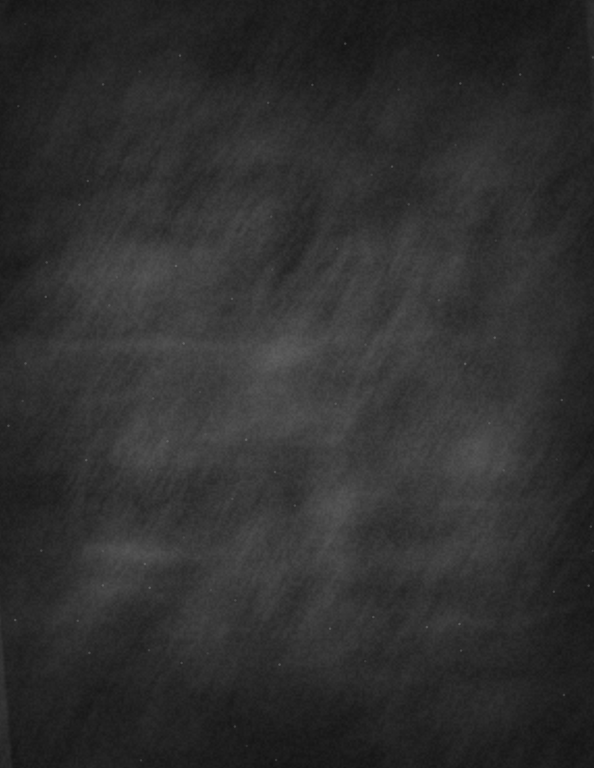
Give the GLSL for this texture, as a WebGL 1 fragment shader.

```glsl
precision highp float;
// A worn chalkboard: charcoal slate, paler in the middle, with wiped chalk haze.
// Stretched value noise makes the slanted strokes and wipes; hashed loops and
// cells scatter soft smears, patches and dust specks over it.

uniform vec2 u_resolution;

float hash(vec2 p) {
  vec3 h = fract(p.xyx * vec3(0.1031, 0.1030, 0.0973));
  h += dot(h, h.yzx + 33.33);
  return fract((h.x + h.y) * h.z);
}

float noise(vec2 p) {
  vec2 cell = floor(p), f = fract(p);
  f = f * f * (3.0 - 2.0 * f);
  float low = mix(hash(cell), hash(cell + vec2(1.0, 0.0)), f.x);
  float high = mix(hash(cell + vec2(0.0, 1.0)), hash(cell + 1.0), f.x);
  return mix(low, high, f.y);
}

float fbm(vec2 p) {
  float sum = 0.0, weight = 0.5;
  for (int i = 0; i < 5; i++) {
    sum += weight * noise(p);
    p = mat2(1.6, 1.2, -1.2, 1.6) * p + 17.3;
    weight *= 0.5;
  }
  return sum / 0.97;
}

// Soft elongated mark, with its axis turned by angle
float smear(vec2 p, vec2 size, float angle) {
  vec2 axis = vec2(cos(angle), sin(angle));
  vec2 d = vec2(dot(p, axis), dot(p, vec2(-axis.y, axis.x))) / size;
  return exp(-dot(d, d));
}

// Wiped bands, some level and some upright, and rounder chalk patches
float chalkMarks(vec2 p, float aspect) {
  float sum = 0.0;
  vec2 warped = p + 0.03 * (vec2(noise(p * 9.0), noise(p * 9.0 + 40.0)) - 0.5);
  for (int i = 0; i < 14; i++) {
    float k = float(i) + 1.0;
    vec2 seed = vec2(k * 7.0, k * 13.0);
    vec2 center = vec2(hash(seed) * aspect, mix(0.15, 0.8, hash(seed + 3.0)));
    float upright = step(1.5, mod(k, 3.0));
    float angle = mix(0.08, 1.62, upright) + 0.2 * (hash(seed + 5.0) - 0.5);
    vec2 size = vec2(mix(0.06, 0.16, hash(seed + 8.0)), mix(0.006, 0.016, hash(seed + 9.0)));
    sum += mix(0.03, 0.02, upright) * smear(warped - center, size, angle);
  }
  for (int i = 0; i < 6; i++) {
    vec2 seed = vec2(float(i) * 11.0 + 91.0, float(i) * 5.0 + 23.0);
    vec2 center = vec2(mix(0.15, 0.85, hash(seed)) * aspect, mix(0.17, 0.75, hash(seed + 2.0)));
    vec2 size = vec2(0.06, 0.036) * mix(0.7, 1.3, hash(seed + 4.0));
    sum += 0.038 * smear(warped - center, size, 0.8);
  }
  return sum;
}

// Sparse pale dust, at most one speck per cell
float dust(vec2 p) {
  vec2 grid = p * 24.0, cell = floor(grid);
  vec2 center = 0.2 + 0.6 * vec2(hash(cell + 61.0), hash(cell + 83.0));
  float spot = 1.0 - smoothstep(0.012, 0.06, length(fract(grid) - center));
  return spot * step(0.78, hash(cell + 7.0)) * mix(0.3, 1.0, hash(cell + 29.0));
}

void main() {
  vec2 uv = gl_FragCoord.xy / u_resolution;
  vec2 p = gl_FragCoord.xy / u_resolution.y;
  float aspect = u_resolution.x / u_resolution.y;
  // Slanted frame: x across the strokes, y along them
  vec2 slant = vec2(dot(p, vec2(0.86, -0.51)), dot(p, vec2(0.51, 0.86)));
  slant.x += 0.02 * noise(p * 7.0);

  // Pale centre with a ragged, dark border
  vec2 wander = vec2(fbm(p * 4.0 + 5.0), fbm(p * 4.0 + 31.0)) - 0.5;
  vec2 away = abs(uv - 0.5 + 0.2 * wander - vec2(0.0, -0.02));
  float glow = (1.0 - smoothstep(0.2, 0.6, away.x)) * (1.0 - smoothstep(0.18, 0.53, away.y));
  float tone = 0.11 + 0.122 * glow;

  // Cloudy haze, level wipes and slanted strokes
  float strength = mix(0.4, 1.0, glow);
  float haze = fbm(slant * vec2(14.0, 8.0) + 12.0) - 0.5;
  float wipes = fbm(vec2(p.x * 6.0, (p.y - 0.08 * p.x) * 26.0) + 50.0) - 0.5;
  float broad = noise(slant * vec2(60.0, 13.0)) - 0.5;
  float fine = noise(slant * vec2(190.0, 30.0) + 9.0) - 0.5;
  float brushed = smoothstep(0.3, 0.7, noise(p * 8.0 + 70.0));
  tone += strength * (0.155 * haze + 0.085 * wipes);
  tone += strength * mix(0.4, 1.0, brushed) * (0.034 * broad + 0.038 * fine);
  tone += mix(0.4, 1.0, glow) * chalkMarks(p, aspect);

  // Slate grain and dust
  float grain = 0.04 * (noise(p * 370.0) - 0.5) + 0.024 * (noise(p * 200.0 + 8.0) - 0.5);
  tone += mix(0.7, 1.0, glow) * grain + 0.17 * dust(p);

  // Faint worn slivers at the lower left and upper right edges
  float lowerLeft = 1.0 - smoothstep(-0.004, 0.004, uv.x - 0.02 + 0.1 * uv.y);
  float upperRight = smoothstep(-0.004, 0.004, uv.x - 0.99 + 0.08 * (uv.y - 0.95));
  tone += 0.06 * lowerLeft + 0.04 * upperRight * smoothstep(0.75, 0.95, uv.y);

  gl_FragColor = vec4(vec3(clamp(tone, 0.08, 0.42)), 1.0);
}
```
